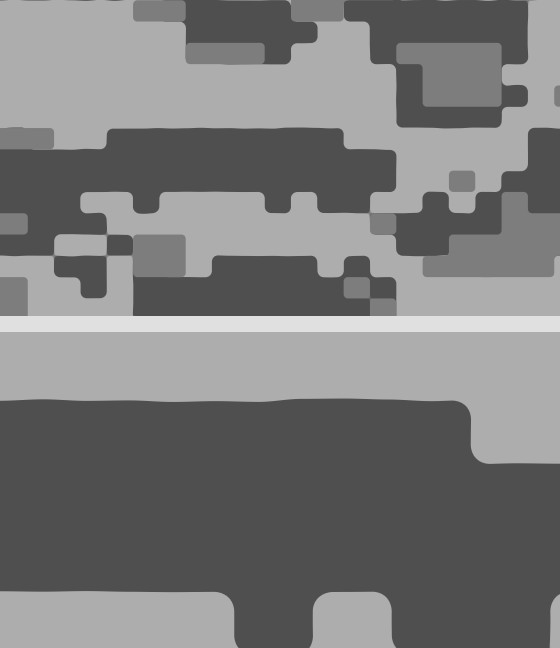
Top: the whole. Bottom: its middle third, enlarged.
Reproduce this pattern procedurally as a Shadertoy shader.

```glsl
const vec3 LIGHT = vec3(0.68);
const vec3 MID = vec3(0.49);
const vec3 DARK = vec3(0.31);

// Lengths are fractions of the canvas height
const vec2 CELL = vec2(0.0833, 0.0674);
const vec2 GRID_ORIGIN = vec2(0.0046, 0.0556);
const float DARK_ROUNDING = 0.021;
const float MID_ROUNDING = 0.014;
const vec2 WOBBLE = vec2(0.002, 0.004);
const float WOBBLE_FREQUENCY = 22.0;

// Blob sizes are counted in cells
const vec2 DARK_BLOB = vec2(4.3, 3.1);
const vec2 MID_BLOB = vec2(2.9, 1.9);
const float DARK_THRESHOLD = 0.52;
const float MID_THRESHOLD = 0.658;
const float RAGGEDNESS = 0.16;
const float DARK_SEED = 17.0;
const float MID_SEED = 71.0;

float hash(vec2 p) {
    return fract(sin(dot(p, vec2(12.9898, 78.233))) * 43758.5453);
}

// Stacked lattice points mirror each other, which keeps the shares balanced
float latticeValue(vec2 p, float seed) {
    float value = hash(floor(p * vec2(1.0, 0.5)) + seed);
    return mod(p.y, 2.0) < 0.5 ? value : 1.0 - value;
}

float valueNoise(vec2 p, float seed) {
    vec2 i = floor(p);
    vec2 f = smoothstep(0.0, 1.0, p - i);
    vec2 e = vec2(0.0, 1.0);
    return mix(mix(latticeValue(i, seed), latticeValue(i + e.yx, seed), f.x),
               mix(latticeValue(i + e.xy, seed), latticeValue(i + e.yy, seed), f.x), f.y);
}

// 1 where a whole cell belongs to the layer
float cellFilled(vec2 id, vec2 blob, float threshold, float seed) {
    float ragged = hash(id + seed * 1.7);
    float field = mix(valueNoise((id + 0.5) / blob, seed), ragged, RAGGEDNESS);
    return step(threshold, field);
}

// Blend the four cells around the nearest grid corner; the 0.5 contour is rounded
float layerCoverage(vec2 uv, vec2 blob, float threshold, float seed, float rounding) {
    vec2 p = (uv - GRID_ORIGIN) / CELL;
    vec2 corner = floor(p + 0.5);
    vec2 t = smoothstep(-rounding, rounding, (p - corner) * CELL);

    float bl = cellFilled(corner - 1.0, blob, threshold, seed);
    float br = cellFilled(corner + vec2(0.0, -1.0), blob, threshold, seed);
    float tl = cellFilled(corner + vec2(-1.0, 0.0), blob, threshold, seed);
    float tr = cellFilled(corner, blob, threshold, seed);
    float field = mix(mix(bl, br, t.x), mix(tl, tr, t.x), t.y);

    // Contour slope is known, so the field converts to a distance
    float edgeDistance = (field - 0.5) * rounding / 0.75;
    return clamp(edgeDistance * iResolution.y + 0.5, 0.0, 1.0);
}

void mainImage(out vec4 fragColor, in vec2 fragCoord) {
    vec2 uv = fragCoord / iResolution.y;

    // Slightly uneven outlines for the dark layer
    vec2 q = uv * WOBBLE_FREQUENCY;
    vec2 shift = vec2(valueNoise(q, 5.0), valueNoise(q, 43.0)) - 0.5;
    vec2 wobbled = uv + WOBBLE * shift;

    float dark = layerCoverage(wobbled, DARK_BLOB, DARK_THRESHOLD, DARK_SEED, DARK_ROUNDING);
    float mid = layerCoverage(uv, MID_BLOB, MID_THRESHOLD, MID_SEED, MID_ROUNDING);

    vec3 color = mix(LIGHT, DARK, dark);
    color = mix(color, MID, mid);
    fragColor = vec4(color, 1.0);
}
```
